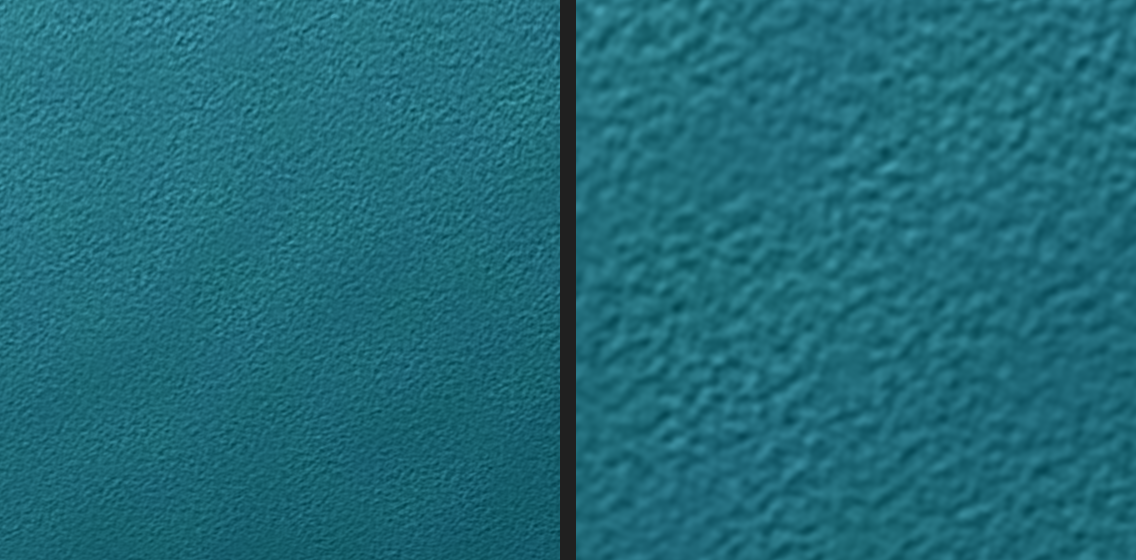
Left, the full canvas; right, a detail of the centre.
A WebGL 1 fragment shader for this texture:

```glsl
precision highp float;
// Teal embossed leather: fine slanted wrinkles under light that fades downward.

uniform vec2 u_resolution;

const vec3 SHADOW_TEAL = vec3(0.07, 0.35, 0.40);
const vec3 LIGHT_TEAL = vec3(0.21, 0.53, 0.59);
const float GRAIN_ANGLE = 0.56;
const vec2 LIGHT_STEP = vec2(-0.0017, 0.0033);

// Sine-free hash giving a unit gradient direction
vec2 hashDirection(vec2 cell) {
  vec3 q = fract(cell.xyx * vec3(0.1031, 0.1030, 0.0973));
  q += dot(q, q.yzx + 33.33);
  vec2 r = fract((q.xx + q.yz) * q.zy) - 0.5;
  return normalize(r + vec2(0.0001));
}

// Gradient noise, roughly -0.7 to 0.7
float gradientNoise(vec2 p) {
  vec2 i = floor(p);
  vec2 f = p - i;
  vec2 w = f * f * f * (f * (f * 6.0 - 15.0) + 10.0);
  vec2 e = vec2(1.0, 0.0);
  float a = dot(hashDirection(i), f);
  float b = dot(hashDirection(i + e.xy), f - e.xy);
  float c = dot(hashDirection(i + e.yx), f - e.yx);
  float d = dot(hashDirection(i + e.xx), f - e.xx);
  return mix(mix(a, b, w.x), mix(c, d, w.x), w.y);
}

vec2 rotate(vec2 p, float angle) {
  float c = cos(angle);
  float s = sin(angle);
  return vec2(c * p.x + s * p.y, c * p.y - s * p.x);
}

// Grain gets finer toward the bottom, as on a receding surface
vec2 surfacePoint(vec2 uv) {
  return vec2(uv.x, uv.y * (1.2 - 0.2 * uv.y));
}

// Height of the hide: slanted wrinkles broken up by pebbles and fine pores
float leatherHeight(vec2 p) {
  vec2 bend = vec2(gradientNoise(p * 13.0), gradientNoise(p * 13.0 + 41.7));
  vec2 grain = rotate(p + 0.005 * bend, GRAIN_ANGLE);
  float wrinkles = gradientNoise(grain * vec2(56.0, 98.0) + 170.0);
  float pebbles = gradientNoise(grain * vec2(100.0, 112.0) + 310.0);
  float pores = gradientNoise(rotate(p, 1.1) * 150.0 + 530.0);
  return 0.56 * wrinkles + 0.52 * pebbles + 0.34 * pores;
}

// Relief seen as the height change toward the light
float emboss(vec2 p, vec2 lightStep) {
  return leatherHeight(p - 0.5 * lightStep) - leatherHeight(p + 0.5 * lightStep);
}

// Short winding creases that shade the hide in every direction
float creases(vec2 p) {
  vec2 grain = rotate(p, GRAIN_ANGLE);
  return gradientNoise(grain * vec2(98.0, 124.0) + 710.0);
}

void main() {
  vec2 uv = gl_FragCoord.xy / u_resolution;
  vec2 p = surfacePoint(uv);

  // Broad light from the upper left, with faint uneven patches
  float patches = gradientNoise(rotate(uv, GRAIN_ANGLE) * vec2(4.0, 8.0) + 70.0);
  float tone = 0.12 + 0.56 * uv.y - 0.22 * (uv.x - 0.5) + 0.13 * patches;

  // Wrinkles are deeper near the top and vary from patch to patch
  float tufts = gradientNoise(rotate(uv, GRAIN_ANGLE) * vec2(11.0, 17.0) + 130.0);
  float depth = mix(0.85, 1.35, uv.y) * (1.0 + 0.35 * patches + 0.6 * tufts);
  tone += depth * (0.88 * emboss(p, LIGHT_STEP) + 0.42 * creases(p));

  // Slight drift of hue between green and blue
  float drift = 0.016 * gradientNoise(uv * 9.0 + 23.0);
  vec3 color = mix(SHADOW_TEAL, LIGHT_TEAL, clamp(tone, -0.5, 1.5));
  color += drift * vec3(0.4, -0.5, 1.0);

  gl_FragColor = vec4(color, 1.0);
}
```
